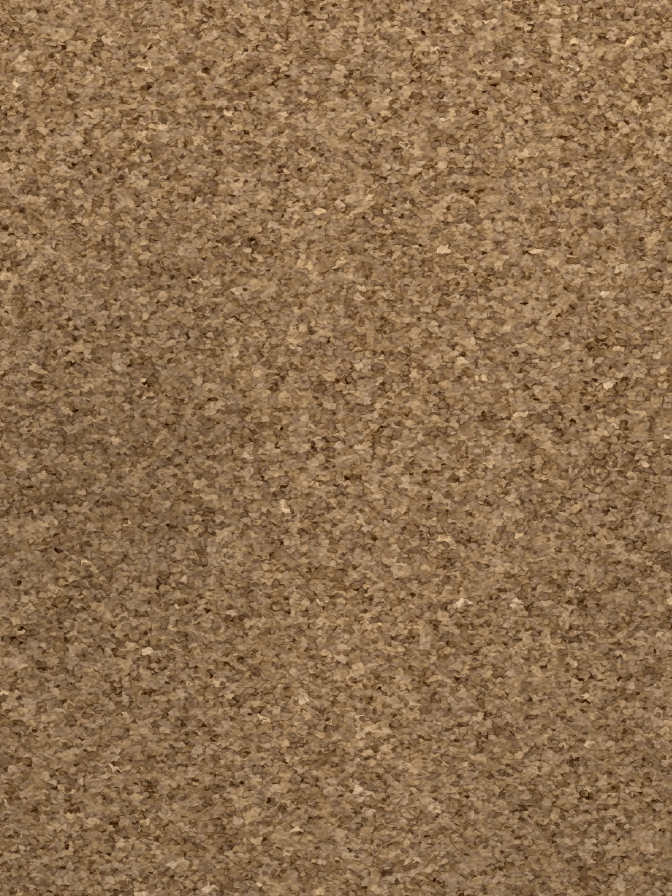
Write a WebGL 1 fragment shader that draws this texture.

```glsl
precision highp float;
uniform vec2 u_resolution;

vec2 hash2(vec2 p) {
  vec3 q = fract(vec3(p.xyx) * vec3(0.1031, 0.1030, 0.0973));
  q += dot(q, q.yzx + 33.33);
  return fract((q.xx + q.yz) * q.zy);
}

float valueNoise(vec2 p) {
  vec2 i = floor(p);
  vec2 f = fract(p);
  f = f * f * (3.0 - 2.0 * f);
  float low = mix(hash2(i).x, hash2(i + vec2(1.0, 0.0)).x, f.x);
  float high = mix(hash2(i + vec2(0.0, 1.0)).x, hash2(i + vec2(1.0, 1.0)).x, f.x);
  return mix(low, high, f.y);
}

// Cells with tilted, stretched metrics: x = seam distance, yz = cell id
vec3 chips(vec2 p) {
  vec2 base = floor(p);
  vec2 id = base;
  float nearest = 9.0;
  float second = 9.0;
  for (int j = -1; j <= 1; j++) {
    for (int i = -1; i <= 1; i++) {
      vec2 cell = base + vec2(float(i), float(j));
      vec2 rnd = hash2(cell + 7.0);
      vec2 d = p - cell - 0.1 - 0.8 * hash2(cell);
      float tilt = (rnd.x - 0.5) * 1.8;
      d = mat2(cos(tilt), -sin(tilt), sin(tilt), cos(tilt)) * d;
      d *= vec2(0.8, 1.25);
      float dist = mix(length(d), abs(d.x) + abs(d.y), 0.4) - 0.25 * rnd.y;
      if (dist < nearest) {
        second = nearest;
        nearest = dist;
        id = cell;
      } else {
        second = min(second, dist);
      }
    }
  }
  return vec3(second - nearest, id);
}

vec3 cork(vec2 p) {
  // Ragged outlines
  vec2 warp = vec2(valueNoise(p * 260.0), valueNoise(p * 260.0 + 40.0)) - 0.5;
  vec2 q = p + warp * 0.004;

  // Large chips, overlaid in places by smaller crumbs
  vec3 large = chips(q * vec2(96.0, 138.0));
  vec3 small = chips(q * vec2(195.0, 250.0) + 31.0);
  vec2 largeRnd = hash2(large.yz + 19.0);
  vec2 smallRnd = hash2(small.yz + 53.0);
  float tone = (largeRnd.x + largeRnd.y - 1.0) * 0.5 + 0.03;
  float crumb = step(0.6, smallRnd.x);
  tone = mix(tone, (smallRnd.y - 0.5) * 1.1, crumb * 0.7);

  // Fine fibre inside the chips
  tone += (valueNoise(p * vec2(330.0, 430.0)) - 0.5) * 0.5;

  // Pale slivers, lit upper rims, shaded seams and dark bark flecks
  tone += 0.34 * step(0.94, hash2(large.yz + 71.0).x) * (1.0 - crumb);
  tone += 0.07 * smoothstep(0.1, 0.4, large.x);
  float gap = smoothstep(0.35, 0.7, valueNoise(p * 150.0 + 9.0));
  tone -= 0.48 * gap * (1.0 - smoothstep(0.0, 0.26, large.x));
  float bark = step(0.93, hash2(small.yz + 97.0).x);
  tone -= 0.5 * bark * smoothstep(0.0, 0.15, small.x);

  vec3 color = vec3(0.562, 0.44, 0.312) + tone * vec3(0.32, 0.31, 0.28);
  float warmth = hash2(large.yz + 83.0).y - 0.5;
  return color + warmth * vec3(0.015, 0.0, -0.035);
}

float glow(vec2 d) {
  return exp(-dot(d, d));
}

// Soft uneven light over the board
float lighting(vec2 uv) {
  float light = 0.96 + 0.10 * smoothstep(0.35, 1.0, uv.y);
  light += 0.07 * glow((uv - vec2(0.48, 0.36)) * vec2(4.0, 2.6));
  light -= 0.07 * glow((uv - vec2(0.22, 0.48)) * vec2(4.0, 3.5));
  light += 0.02 * smoothstep(0.5, 0.9, uv.x) * smoothstep(0.1, 0.5, uv.y);
  return light - 0.03 * (1.0 - smoothstep(0.0, 0.2, uv.y));
}

void main() {
  // Four samples per pixel smooth the chip edges
  vec3 color = vec3(0.0);
  for (int j = 0; j < 2; j++) {
    for (int i = 0; i < 2; i++) {
      vec2 offset = vec2(float(i), float(j)) * 0.5 - 0.25;
      color += cork((gl_FragCoord.xy + offset) / u_resolution.y);
    }
  }
  color *= 0.25 * lighting(gl_FragCoord.xy / u_resolution);
  gl_FragColor = vec4(clamp(color, 0.0, 1.0), 1.0);
}
```
